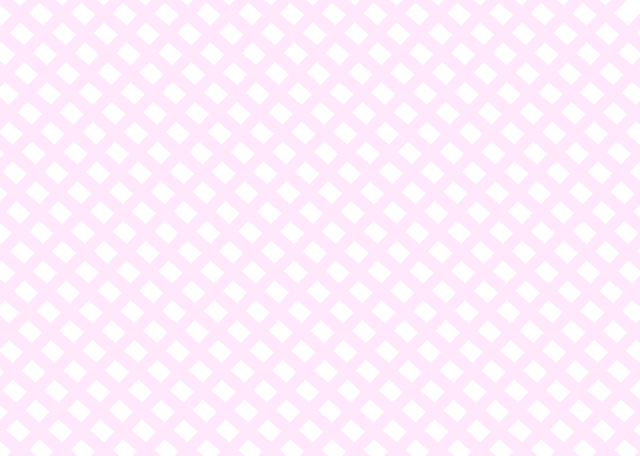
This pattern is drawn by a WebGL 2 fragment shader. Its source:

```glsl
#version 300 es
precision highp float;

uniform vec2 u_resolution;
out vec4 outColor;

// Distance from the nearest whole number.
vec2 distanceToCentre(vec2 v) {
    return abs(fract(v + 0.5) - 0.5);
}

void main() {
    const vec3 bandPink = vec3(1.0, 0.906, 0.988);
    const vec3 gapWhite = vec3(1.0);
    vec2 p = gl_FragCoord.xy / u_resolution.y;

    // Horizontal pitch and row height; each row is offset by 5/11 of the pitch.
    vec2 q = (p - vec2(0.6905, 0.4469)) / vec2(0.09167, -0.04353);
    vec2 lattice = vec2(q.x + q.y * 5.0 / 11.0, q.y * 6.0 / 11.0 - q.x);

    // Slanted gaps between the two sets of diagonal bands.
    vec2 offset = distanceToCentre(lattice);
    // The falling bands stop short of the upper right corner.
    if (lattice.y < -14.0) offset.y = 0.0;

    // Signed distances to the gap edges, in canvas heights.
    vec2 edge = (offset - vec2(0.31, 0.27)) * vec2(0.0662, 0.0602);
    float softness = 0.6 / u_resolution.y;
    vec2 inside = 1.0 - smoothstep(-softness, softness, edge);

    outColor = vec4(mix(bandPink, gapWhite, inside.x * inside.y), 1.0);
}
```
